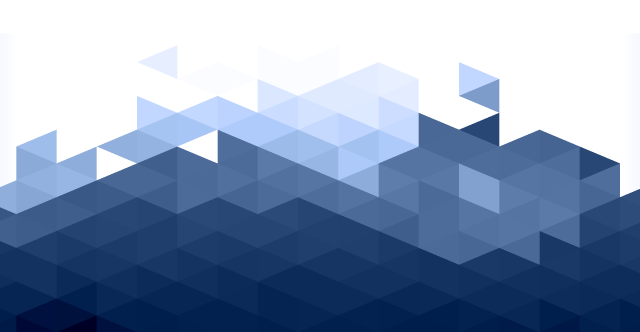
Write a WebGL 1 fragment shader that draws this background.

```glsl
precision highp float;

uniform vec2 u_resolution;

// Lattice: columns across, half-triangle rows counted downwards
const vec2 GRID_SCALE = vec2(15.9, 19.66);
const vec2 GRID_SHIFT = vec2(0.404, 2.678);

// Tone ramp: added to the red level to get green and blue
const float GREEN_LIFT = 0.12;
const float BLUE_LIFT = 0.30;
const float PALE_START = 0.65;

const vec3 MIST = vec3(0.97, 0.975, 1.0);
const float MIST_TOP = 0.9;

// Tones of the three bands and the loose pieces
const float LIGHT_TOP = 0.90;
const float LIGHT_LOW = 0.56;
const float LIGHT_FALL = 0.075;
const float MID_TONE = 0.24;
const float MID_GLOW = 0.12;
const float DARK_TOP = 0.16;
const float DARK_FALL = 0.024;
const float CORNER_SHADE = 0.14;
const float FAINT_TONE = 0.98;
const float WHITE_TONE = 1.0;

const float JITTER = 0.07;
const int SAMPLES = 3;

float hash(vec2 p) {
  vec3 q = fract(p.xyx * vec3(0.1031, 0.1030, 0.0973));
  q += dot(q, q.yzx + 33.33);
  return fract((q.x + q.y) * q.z);
}

float glow(vec2 cell, vec2 center, vec2 size) {
  vec2 d = (cell - center) / size;
  return exp(-dot(d, d));
}

bool at(vec2 cell, float column, float row) {
  return distance(cell, vec2(column, row)) < 0.5;
}

// Row offset of a roof sloping down on both sides of a column
float roof(float k, float apex, float left, float right) {
  return max(left * (apex - k), right * (k - apex));
}

// Column and row of the triangle that holds a lattice point
vec2 triangleCell(vec2 g) {
  float falling = floor((g.y - g.x) * 0.5);
  float rising = floor((g.y + g.x) * 0.5);
  return vec2(floor(g.x), falling + rising + 1.0);
}

float skyline(float k) {
  float mainPeak = 1.8 + roof(k, 9.0, 0.5, 6.0) + 0.7 * max(3.0 - k, 0.0);
  float leftPeak = 6.0 + roof(k, 0.0, 3.0, 1.0);
  float rightPeak = 4.9 + roof(k, 10.0, 6.0, 0.5) + 1.6 * max(k - 14.0, 0.0);
  return min(mainPeak, min(leftPeak, rightPeak));
}

float midLine(float k) {
  return max(9.6 - 0.85 * k, 9.0 - roof(k, 8.0, 1.0, 2.0));
}

float darkLine(float k) {
  float leftSlope = 11.75 - 0.65 * k;
  float rightHump = 13.2 - max(10.2 - k, 1.4 * max(k - 12.0, 0.0));
  float level = 10.0 - 2.0 * max(k - 14.0, 0.0);
  return max(level, max(leftSlope, rightHump));
}

// Loose triangles above the skyline
float looseTone(vec2 cell) {
  if (at(cell, 3.0, 1.0)) return 0.90;
  if (at(cell, 3.0, 4.0) || at(cell, 11.0, 2.0)) return 0.76;
  if (at(cell, 11.0, 3.0)) return 0.49;
  float firstRow = cell.x < 5.5 ? 2.0 : 1.0;
  bool faint = cell.x > 3.5 && cell.x < 7.5 && cell.y > firstRow - 0.5 && cell.y < 2.5;
  return faint ? FAINT_TONE : WHITE_TONE;
}

float cellTone(vec2 cell) {
  float k = cell.x;
  float row = cell.y;
  float jitter = JITTER * (hash(cell + 17.0) - 0.5);

  if (row < skyline(k) - 0.5) return looseTone(cell);
  if (at(cell, 2.0, 7.0) || at(cell, 4.0, 6.0)) return WHITE_TONE;

  // Single facets that catch light or shade
  if (at(cell, 8.0, 7.0)) return 0.68;
  if (at(cell, 11.0, 8.0) || at(cell, 11.0, 9.0)) return 0.51;
  if (at(cell, 11.0, 5.0) || at(cell, 14.0, 7.0)) return 0.16;

  if (row > darkLine(k) - 0.5) {
    float corner = CORNER_SHADE * glow(cell, vec2(0.7, 17.0), vec2(1.1, 1.6));
    return DARK_TOP - DARK_FALL * (row - 10.0) - corner + 0.5 * jitter;
  }
  if (row < midLine(k) - 0.5) {
    float sheen = 0.1 * glow(cell, vec2(8.0, 4.8), vec2(2.2));
    return max(LIGHT_LOW, LIGHT_TOP - LIGHT_FALL * (row - 2.0)) + sheen + jitter;
  }
  float glows = max(glow(cell, vec2(8.0, 7.5), vec2(4.5, 2.8)),
                    glow(cell, vec2(12.0, 9.5), vec2(2.6, 3.2)));
  return MID_TONE + MID_GLOW * glows + 0.7 * jitter;
}

vec3 toneColor(float tone) {
  float green = tone + GREEN_LIFT * min(1.0, (1.0 - tone) / (1.0 - PALE_START));
  return clamp(vec3(tone, green, tone + BLUE_LIFT), 0.0, 1.0);
}

vec3 scene(vec2 uv) {
  vec2 g = vec2(uv.x, 1.0 - uv.y) * GRID_SCALE - GRID_SHIFT;
  float tone = cellTone(triangleCell(g));
  float mist = smoothstep(0.47, 0.5, abs(uv.x - 0.5)) * step(uv.y, MIST_TOP);
  return toneColor(tone) * mix(vec3(1.0), MIST, mist * step(0.995, tone));
}

void main() {
  // Average a small grid of samples for smooth edges
  vec3 sum = vec3(0.0);
  for (int i = 0; i < SAMPLES; i++) {
    for (int j = 0; j < SAMPLES; j++) {
      vec2 offset = (vec2(float(i), float(j)) + 0.5) / float(SAMPLES) - 0.5;
      sum += scene((gl_FragCoord.xy + offset) / u_resolution);
    }
  }
  gl_FragColor = vec4(sum / float(SAMPLES * SAMPLES), 1.0);
}
```
